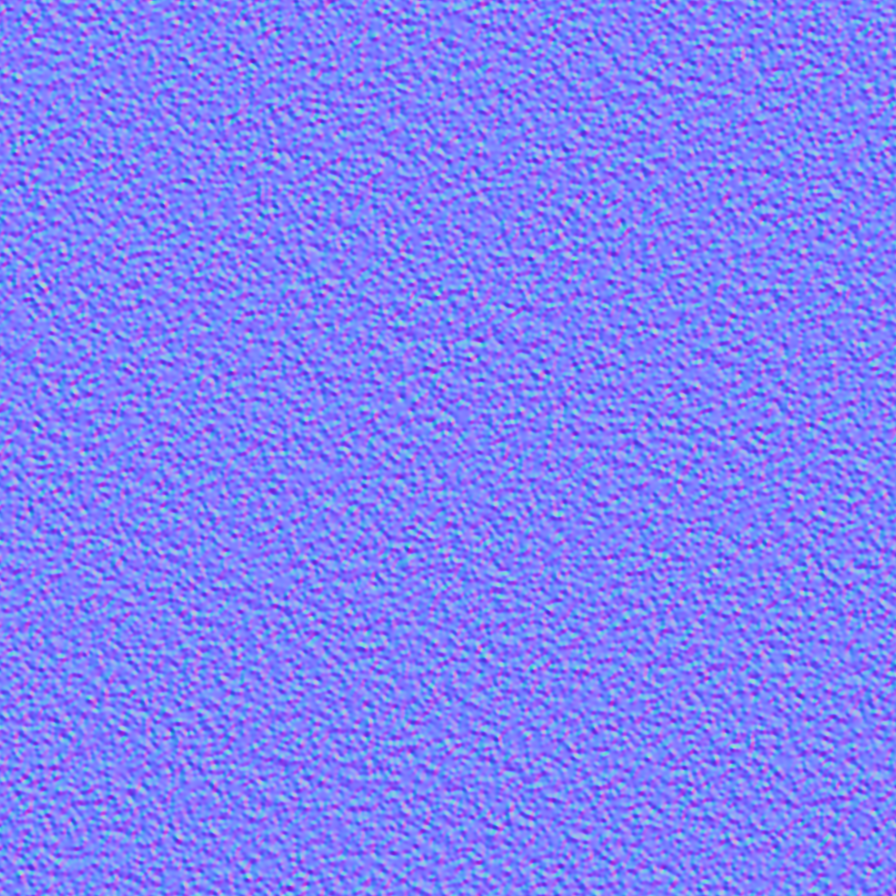
Give the GLSL for this texture map, as a Shadertoy shader.

```glsl
// Tangent-space normal map of a fine, irregular pebbled surface.

#define CELLS 170.0             // bump cells across the canvas height
#define BUMP_RADIUS 0.41        // Gaussian bump radius, in cells
#define RELIEF vec2(0.32, 0.385) // slope strength along x and y
#define SEED 17u

// Integer hash (PCG style): three values in 0..1 per cell
vec3 hash3(ivec2 cell) {
    uvec3 v = uvec3(uvec2(cell), SEED);
    v = v * 1664525u + 1013904223u;
    v.x += v.y * v.z;
    v.y += v.z * v.x;
    v.z += v.x * v.y;
    v ^= v >> 16u;
    v.x += v.y * v.z;
    v.y += v.z * v.x;
    v.z += v.x * v.y;
    return vec3(v >> 8u) / 16777216.0;
}

// Analytic slope of a height field made of scattered bumps and pits
vec2 surfaceSlope(vec2 p) {
    vec2 base = floor(p);
    float invVariance = 1.0 / (BUMP_RADIUS * BUMP_RADIUS);
    vec2 slope = vec2(0.0);
    for (int y = -2; y <= 2; y++) {
        for (int x = -2; x <= 2; x++) {
            vec2 cell = base + vec2(x, y);
            vec3 rnd = hash3(ivec2(cell));
            vec2 offset = p - cell - rnd.xy;
            float height = 2.0 * rnd.z - 1.0;
            float falloff = exp(-0.5 * dot(offset, offset) * invVariance);
            slope -= height * falloff * invVariance * offset;
        }
    }
    return slope;
}

void mainImage(out vec4 fragColor, in vec2 fragCoord) {
    vec2 uv = fragCoord / iResolution.y;
    vec2 slope = surfaceSlope(uv * CELLS) * RELIEF;

    // Pack the unit normal into colour
    vec3 normal = normalize(vec3(-slope, 1.0));
    fragColor = vec4(0.5 + 0.5 * normal, 1.0);
}
```
